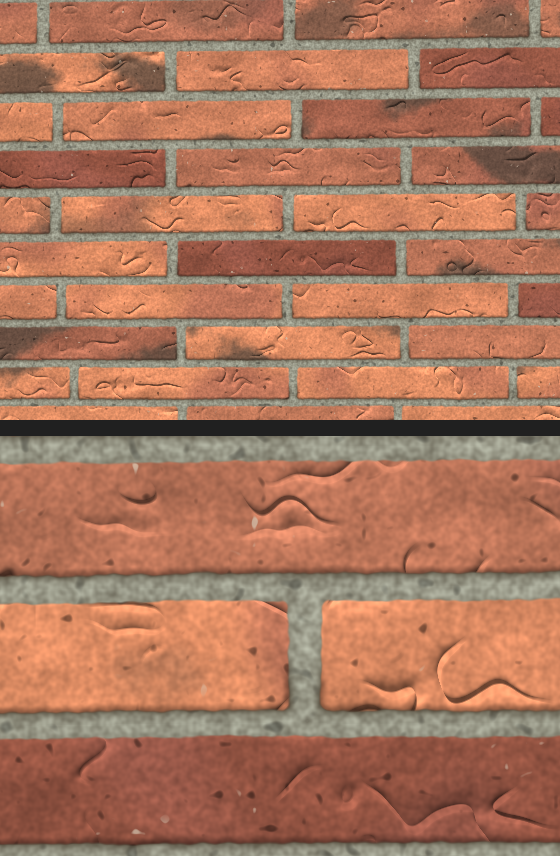
Top: the whole. Bottom: its middle third, enlarged.
Give the GLSL for this texture, as a WebGL 1 fragment shader.

```glsl
precision highp float;
// A weathered wall of long, thin clay bricks in running bond with sandy mortar.
// Courses shrink towards the bottom; each brick gets its own hashed tone and scorch,
// and noise contours form creases that are lit from above.
uniform vec2 u_resolution;

float hash(vec2 p) {
  return fract(sin(dot(p, vec2(127.1, 311.7))) * 4375.85);
}

float gradientDot(vec2 cell, vec2 offset) {
  float angle = 6.2832 * hash(cell);
  return dot(vec2(cos(angle), sin(angle)), offset);
}

// Gradient noise, roughly -1 to 1
float noise(vec2 p) {
  vec2 i = floor(p), f = fract(p);
  vec2 u = f * f * f * (f * (f * 6.0 - 15.0) + 10.0);
  vec2 e = vec2(1.0, 0.0);
  return 1.5 * mix(
    mix(gradientDot(i, f), gradientDot(i + e, f - e), u.x),
    mix(gradientDot(i + e.yx, f - e.yx), gradientDot(i + 1.0, f - 1.0), u.x), u.y);
}

float fbm(vec2 p) {
  float sum = 0.0, gain = 0.5;
  for (int i = 0; i < 4; i++) {
    sum += gain * noise(p);
    p = p * 2.03 + 7.3;
    gain *= 0.5;
  }
  return sum;
}

float roundedBox(vec2 p, vec2 halfSize, float radius) {
  vec2 q = abs(p) - halfSize + radius;
  return length(max(q, 0.0)) + min(max(q.x, q.y), 0.0) - radius;
}

// Clay surface: broken folds with one steep and one gentle side, plus soft lumps
float clayHeight(vec2 p) {
  vec2 warp = vec2(noise(p * 17.0), noise(p * 19.0 + 31.0));
  float n = noise(p * vec2(6.5, 17.0) + warp * 0.55);
  float fold = n > 0.0 ? exp(-n * 22.0) : exp(n * 6.0);
  float patches = smoothstep(-0.05, 0.4, noise(p * vec2(9.0, 13.0) + 57.0));
  return -fold * patches + 0.25 * fbm(p * 24.0);
}

void main() {
  vec2 uv = gl_FragCoord.xy / u_resolution.y;
  float pixel = 1.0 / u_resolution.y;

  // Courses counted downwards, with a slight tilt near the top
  float down = 1.0 - uv.y;
  down += 0.014 * (uv.x - 0.667) * uv.y + 0.0015 * noise(uv * 4.0);
  float course = (0.1207 - sqrt(0.01457 - 0.0072 * (down - 0.1076))) / 0.0036;
  float row = floor(course);
  float courseHeight = 0.1207 - 0.0036 * (row + 0.5);

  // Alternate courses shift by half a brick, with small laying errors
  float pitch = 0.585 - 0.0078 * (row + 1.0);
  float along = (uv.x - 0.693) / pitch + 0.5 * (1.0 - mod(row, 2.0));
  along += 0.05 * (hash(vec2(row, 4.7)) - 0.5);
  vec2 id = vec2(floor(along), row);
  vec2 p = vec2(fract(along) - 0.5, 0.5 - fract(course)) * vec2(pitch, courseHeight);
  vec2 clay = p + 10.0 * vec2(hash(id + 3.1), hash(id + 8.6));

  // Brick outline with chipped, uneven edges
  float joint = 0.0128 - 0.0042 * down;
  vec2 halfSize = 0.5 * vec2(pitch, courseHeight) - joint;
  halfSize.x -= 0.003 * hash(id + 1.9);
  float d = roundedBox(p, halfSize, 0.006);
  d += 0.0012 * noise(clay * 28.0) + 0.0011 * noise(clay * 95.0);
  float below = smoothstep(0.25, -0.8, p.y / halfSize.y);

  // Fired clay tones, redder in the upper courses
  float tone = hash(id + 12.4) + 0.4 * down - 0.15;
  vec3 brick = mix(vec3(0.58, 0.33, 0.26), vec3(0.71, 0.44, 0.34), smoothstep(0.1, 0.45, tone));
  brick = mix(brick, vec3(0.87, 0.55, 0.39), smoothstep(0.4, 0.85, tone));
  brick *= 1.0 + 0.22 * fbm(clay * vec2(9.0, 15.0));
  brick = mix(brick, vec3(0.61, 0.36, 0.31), 0.5 * smoothstep(0.1, 0.6, noise(clay * 5.0 + 21.0)));

  // Scorched stains on some bricks
  float scorch = smoothstep(0.05, 0.45, noise(clay * vec2(5.0, 8.0)) + 0.25 * fbm(clay * 30.0));
  scorch *= smoothstep(0.62, 0.8, hash(id + 27.3));
  brick = mix(brick, vec3(0.33, 0.28, 0.24), 0.75 * scorch);

  // Folds lit from the upper left
  float slope = clayHeight(clay) - clayHeight(clay + vec2(-0.0015, 0.0035));
  brick *= 1.0 + clamp(slope * 1.1, -0.5, 0.2);
  brick *= 1.0 + 0.10 * noise(clay * 130.0) + 0.07 * noise(clay * 230.0);

  // Pits, pale specks and rounded rims
  brick *= 1.0 - 0.4 * smoothstep(0.6, 0.85, noise(clay * 75.0 + 13.0));
  float specks = smoothstep(0.62, 0.8, noise(clay * 85.0)) * smoothstep(0.1, 0.5, noise(clay * 12.0 + 5.0));
  brick = mix(brick, vec3(0.83, 0.77, 0.69), 0.7 * specks);
  float rim = smoothstep(-0.007, 0.001, d);
  brick *= 1.0 + rim * mix(0.06, -0.38, below);

  // Sandy mortar, shaded beneath each brick
  float sand = 0.55 + 0.35 * noise(uv * 110.0) + 0.3 * noise(uv * 210.0) + 0.3 * fbm(uv * 25.0);
  vec3 mortar = mix(vec3(0.47, 0.46, 0.40), vec3(0.73, 0.74, 0.67), clamp(sand, 0.0, 1.1));
  mortar *= 1.0 - 0.3 * smoothstep(0.4, 0.8, noise(uv * 70.0 + 40.0));
  float shadow = exp(-max(d, 0.0) / 0.0035) * mix(0.2, 0.72, below);
  mortar = mix(mortar, vec3(0.26, 0.22, 0.16), shadow);

  float edge = max(pixel, 0.0012);
  gl_FragColor = vec4(mix(brick, mortar, smoothstep(-edge, edge, d)), 1.0);
}
```
